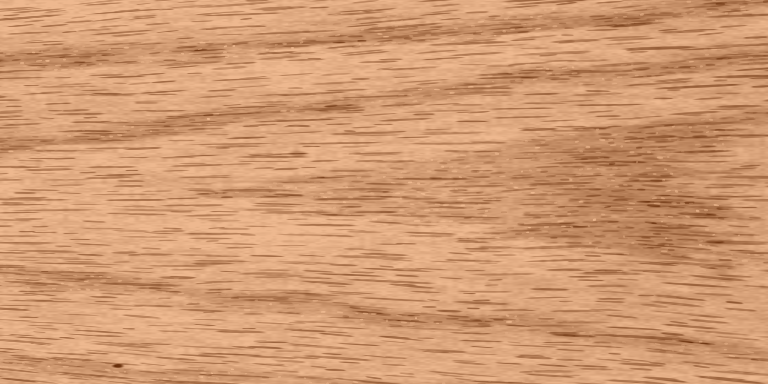
A Shadertoy shader for this texture:

```glsl
// Planed oak board: cathedral grain, dark growth bands and fine open pores.

const vec3 DARK_WOOD  = vec3(0.61, 0.39, 0.24);
const vec3 LIGHT_WOOD = vec3(0.89, 0.68, 0.52);

float hash(vec2 p) {
    vec3 q = fract(p.xyx * vec3(0.1031, 0.1030, 0.0973));
    q += dot(q, q.yzx + 33.33);
    return fract((q.x + q.y) * q.z);
}

float noise(vec2 p) {
    vec2 cell = floor(p), f = fract(p);
    f = f * f * (3.0 - 2.0 * f);
    float low  = mix(hash(cell), hash(cell + vec2(1, 0)), f.x);
    float high = mix(hash(cell + vec2(0, 1)), hash(cell + vec2(1, 1)), f.x);
    return mix(low, high, f.y);
}

float fbm(vec2 p) {
    float sum = 0.0, weight = 0.5;
    for (int i = 0; i < 4; i++) {
        sum += weight * noise(p);
        p = p * 2.03 + 17.3;
        weight *= 0.5;
    }
    return sum / 0.9375;
}

// Growth band around offset 0, with its own softness above and below.
float growthBand(float offset, float below, float above) {
    float reach = offset < 0.0 ? below : above;
    return exp(-pow(abs(offset) / reach, 2.0));
}

// Pointed arch opening to the right; its core turns light again.
float cathedral(vec2 p, vec2 tip, float spread, float coreStart) {
    float dy = abs(p.y - tip.y);
    float depth = p.x - tip.x - dy / spread;
    float core = p.x - coreStart - 5.0 * dy * dy;
    float shell = smoothstep(-0.06, 0.16, depth) * (1.0 - smoothstep(-0.02, 0.2, core));
    return shell * mix(0.62, 1.0, smoothstep(-0.5, 0.0, core));
}

// One layer of tapered dashes, at most one to a cell.
float pores(vec2 p, vec2 cellSize, float density, float thickness, float pixel, float seed) {
    float row = floor(p.y / cellSize.y);
    float along = p.x / cellSize.x + hash(vec2(row, seed)) * 9.0;
    vec2 id = vec2(floor(along) + seed * 7.0, row + seed * 31.0);
    float halfLength = mix(0.16, 0.48, hash(id + 5.1));
    float s = (fract(along) - 0.5) / halfLength;
    float tilt = (hash(id + 8.7) - 0.5) * 0.16;
    float center = 0.5 + (hash(id + 2.3) - 0.5) * 0.4 + tilt * s;
    float dist = abs(fract(p.y / cellSize.y) - center) * cellSize.y;
    float width = thickness * mix(0.6, 1.15, hash(id + 3.9)) * sqrt(max(1.0 - s * s, 0.0));
    float line = 1.0 - smoothstep(-0.5 * pixel, 0.5 * pixel, dist - width);
    float taper = 1.0 - smoothstep(0.65, 1.0, abs(s));
    return line * taper * step(hash(id), density) * mix(0.5, 1.0, hash(id + 6.2));
}

float fleck(vec2 p, vec2 center, vec2 radius) {
    return 1.0 - smoothstep(0.3, 1.0, length((p - center) / radius));
}

void mainImage(out vec4 fragColor, in vec2 fragCoord) {
    float pixel = 1.0 / iResolution.y;
    vec2 p = fragCoord * pixel;

    // Grain lines fan out to the right and waver gently
    vec2 grain = vec2(p.x, 0.5 + (p.y - 0.5) / (1.0 + 0.16 * p.x));
    grain.y += 0.012 * (noise(p * vec2(2.5, 4.0)) - 0.5);

    // Growth bands with ragged, streaky edges
    float ragged = fbm(grain * vec2(5.0, 65.0)) - 0.5;
    vec2 q = p + vec2(0.0, 0.055 * ragged + 0.02 * (noise(p * vec2(3.0, 5.0)) - 0.5));
    float band = growthBand(q.y - 0.835 - 0.07 * q.x, 0.02, 0.034);
    band = max(band, 0.9 * growthBand(q.y - 0.61 - 0.145 * q.x + 0.015 * q.x * q.x, 0.017, 0.03));
    band = max(band, 0.8 * growthBand(q.y - 0.31 + 0.13 * q.x - 0.01 * q.x * q.x, 0.034, 0.017));
    band = max(band, 0.7 * growthBand(q.y - 0.06 + 0.07 * q.x, 0.025, 0.014));
    vec2 archPoint = p + vec2(0.6 * ragged, 0.03 * ragged);
    float arch = cathedral(archPoint, vec2(0.47, 0.5), 0.155, 1.68);
    band = max(band, 0.9 * arch);
    band *= 0.65 + 0.7 * noise(grain * vec2(5.0, 45.0));

    // Ground tone: broad clouds, long fibres and fine grit
    float tone = 1.01 + 0.3 * (fbm(p * vec2(1.6, 7.0) + 4.0) - 0.5);
    tone += 0.4 * (fbm(grain * vec2(8.0, 120.0) + 8.0) - 0.5);
    tone += 0.26 * (noise(p * vec2(70.0, 250.0)) - 0.5);
    tone -= 0.1 * smoothstep(1.2, 2.0, p.x);
    tone -= 0.47 * band;

    // Long pores in four sizes
    float pore = 0.0;
    for (int i = 0; i < 4; i++) {
        float k = float(i);
        vec2 cellSize = vec2(0.28 - 0.055 * k, 0.026 - 0.003 * k);
        pore = max(pore, pores(grain, cellSize, 0.5, 0.0028 - 0.0003 * k, pixel, k + 1.0));
    }
    tone -= 0.88 * pore * (1.0 - 0.35 * band);

    // Crowded short pores and pale specks inside the bands
    float shortPore = pores(grain, vec2(0.06, 0.011), 0.7, 0.0024, pixel, 5.0);
    float speck = pores(grain, vec2(0.022, 0.012), 0.25, 0.0022, pixel, 6.0);
    tone += band * (0.55 * speck - 0.55 * shortPore);

    // Small knot and a dark pit
    tone -= 0.6 * fleck(p, vec2(0.776, 0.6), vec2(0.032, 0.011));
    tone -= 1.6 * fleck(p, vec2(0.307, 0.047), vec2(0.02, 0.007));

    vec3 color = mix(DARK_WOOD, LIGHT_WOOD, clamp(tone, -1.3, 1.15));
    fragColor = vec4(clamp(color, 0.0, 1.0), 1.0);
}
```
